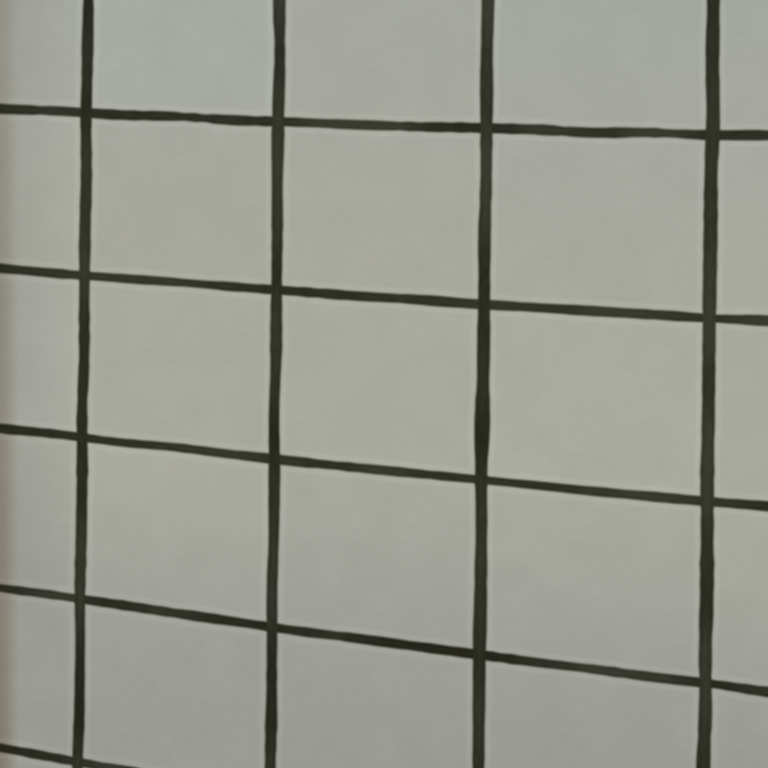
This pattern is drawn by a WebGL 2 fragment shader. Its source:

```glsl
#version 300 es
precision highp float;

uniform vec2 u_resolution;
out vec4 fragColor;

const vec3 TILE = vec3(0.662, 0.664, 0.622);
const vec3 TILE_COOL = vec3(0.648, 0.664, 0.636);
const vec3 TILE_SHADE = vec3(0.605, 0.608, 0.577);
const vec3 EDGE_BROWN = vec3(0.50, 0.47, 0.42);
const vec3 GROUT_DARK = vec3(0.142, 0.142, 0.104);
const vec3 GROUT_LIGHT = vec3(0.222, 0.228, 0.188);

float hash(vec2 p) {
    return fract(sin(dot(p, vec2(12.9898, 78.233))) * 43758.5453);
}

float noise(vec2 p) {
    vec2 i = floor(p);
    vec2 f = fract(p);
    f = f * f * (3.0 - 2.0 * f);
    return mix(mix(hash(i), hash(i + vec2(1.0, 0.0)), f.x),
               mix(hash(i + vec2(0.0, 1.0)), hash(i + vec2(1.0)), f.x), f.y);
}

// Column coordinate in x, width of one column in y
vec2 columnAt(vec2 p) {
    float s = p.x + 0.013 * p.y - 0.1146;
    float depth = 1.0 + 0.1597 * s;
    return vec2(4.1597 * s / depth, depth * depth / 4.1597);
}

// Row coordinate in x, height of one row in y
vec2 rowAt(vec2 p) {
    float top = 0.141 + 0.053 * p.x - 0.017 * p.x * p.x;
    float height = 0.208 + 0.033 * p.x;
    return vec2((p.y - top) / height, height);
}

// Signed canvas distance to the nearest grid line, with a hand-laid wobble
float lineOffset(vec2 grid, float along, float seed) {
    float id = floor(grid.x + 0.5);
    float wobble = noise(vec2(along * 13.0, id * 7.3 + seed)) - 0.5;
    return (grid.x - id) * grid.y + 0.0022 * wobble;
}

// Half width of a line, uneven along its length
float lineWidth(float base, float id, float along, float seed) {
    float broad = noise(vec2(along * 16.0, id * 5.1 + seed)) - 0.5;
    float fine = noise(vec2(along * 75.0, id * 9.7 + seed)) - 0.5;
    return base + 0.0016 * broad + 0.0010 * fine;
}

float coverage(float dist, float halfWidth, float soft) {
    return 1.0 - smoothstep(halfWidth - soft, halfWidth + soft, dist);
}

float rimLight(float dist, float halfWidth) {
    float d = (dist - halfWidth - 0.0055) / 0.0028;
    return exp(-d * d);
}

// Worn grout: pale streak in the middle, darker patches along it
vec3 groutColor(float offset, float along, float id, float lightness) {
    float patches = noise(vec2(along * 14.0, id * 3.7));
    float streak = exp(-pow(offset / 0.0035, 2.0));
    float grain = noise(vec2(along * 90.0, offset * 300.0 + id)) - 0.5;
    float t = lightness + 0.75 * (patches - 0.5) + 0.3 * streak * patches + 0.25 * grain;
    return mix(GROUT_DARK, GROUT_LIGHT, clamp(t, 0.0, 1.0));
}

vec3 tileColor(vec2 p, vec2 cell) {
    // Cool light on the top and bottom rows, warm between
    float cool = smoothstep(0.35, 0.0, p.y) * 0.8 + smoothstep(0.72, 0.95, p.y);
    cool += 0.5 * (hash(cell + 2.0) - 0.5);
    vec3 color = mix(TILE, TILE_COOL, clamp(cool, 0.0, 1.0));
    color += 0.014 * (hash(cell) - 0.5);

    // Shade gathers low down and to the left
    float shade = smoothstep(0.55, 1.0, p.y + 0.12 * (0.5 - p.x));
    shade += 0.6 * smoothstep(0.12, 0.0, p.x);
    color = mix(color, TILE_SHADE, clamp(shade, 0.0, 1.0));
    float border = smoothstep(0.028, 0.0, p.x) * (0.35 + 0.55 * p.y);
    color = mix(color, EDGE_BROWN, border);

    // Soft mottling
    color += 0.012 * (noise(p * 28.0) - 0.5);
    return color + 0.008 * (noise(p * vec2(110.0, 140.0)) - 0.5);
}

void main() {
    vec2 p = gl_FragCoord.xy / u_resolution;
    p.y = 1.0 - p.y;
    float soft = max(0.0026, 0.8 / min(u_resolution.x, u_resolution.y));

    vec2 col = columnAt(p);
    vec2 row = rowAt(p);
    vec2 id = floor(vec2(col.x, row.x) + 0.5);
    vec2 offset = vec2(lineOffset(col, p.y, 1.0), lineOffset(row, p.x, 40.0));
    vec2 dist = abs(offset);

    // Lines thicken toward the right; one joint has a smear
    vec2 width = vec2(lineWidth(0.0066 + 0.0022 * p.x, id.x, p.y, 3.0),
                      lineWidth(0.0056 + 0.0006 * p.x, id.y, p.x, 60.0));
    float smear = exp(-pow((p.y - 0.55) / 0.035, 2.0));
    width.x += 0.0024 * smear * (1.0 - step(0.5, abs(id.x - 2.0)));

    vec3 color = tileColor(p, floor(vec2(col.x, row.x)));
    color += 0.022 * max(rimLight(dist.x, width.x), rimLight(dist.y, width.y));

    float lightness = 0.62 - 0.35 * p.y + 0.12 * p.x;
    vec3 rowGrout = groutColor(offset.y, p.x, id.y + 20.0, lightness);
    vec3 colGrout = groutColor(offset.x, p.y, id.x, lightness);
    color = mix(color, rowGrout, coverage(dist.y, width.y, soft));
    color = mix(color, colGrout, coverage(dist.x, width.x, soft));
    fragColor = vec4(color, 1.0);
}
```
